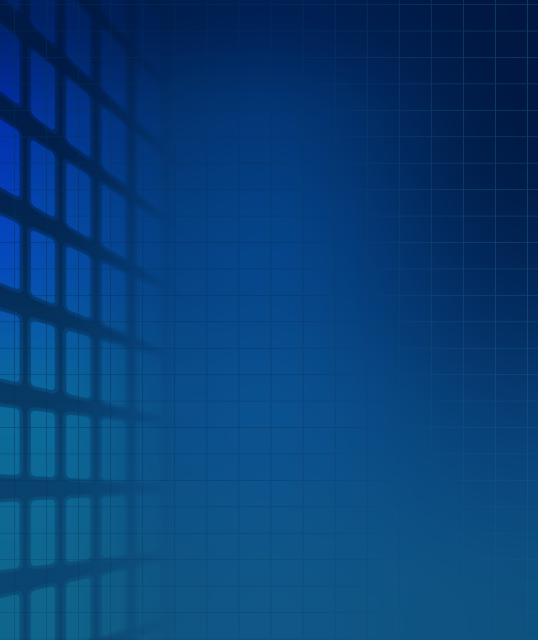
Give the GLSL for this background, as a WebGL 1 fragment shader.

```glsl
precision highp float;
// Deep blue backdrop: a glowing window wall receding at left under a fine square grid.

uniform vec2 u_resolution;

#define GRID_STEP vec2(0.0501, 0.0413)
#define GRID_ORIGIN vec2(0.8242, 0.9928)
#define GRID_HALF_WIDTH 0.0007
#define VANISHING_POINT vec2(0.868, 0.237)
#define PANE_STEP vec2(0.0553, 0.1497)
#define PANE_SHIFT 0.288
#define PANE_HALF_WIDTH 0.0188
#define PANE_RADIUS 0.007
#define RIM_WIDTH 0.0055

// Blend through five colours, t running from the top edge to the bottom
vec3 ramp(vec3 a, vec3 b, vec3 c, vec3 d, vec3 e, float t) {
  vec3 col = mix(a, b, smoothstep(0.0, 0.2, t));
  col = mix(col, c, smoothstep(0.12, 0.42, t));
  col = mix(col, d, smoothstep(0.36, 0.68, t));
  return mix(col, e, smoothstep(0.6, 0.98, t));
}

float roundedBox(vec2 q, vec2 halfSize, float radius) {
  vec2 d = abs(q) - halfSize + radius;
  return length(max(d, 0.0)) + min(max(d.x, d.y), 0.0) - radius;
}

vec3 backdrop(vec2 p, float aspect) {
  float t = 1.0 - p.y;
  vec3 col = ramp(vec3(0.0, 0.125, 0.33), vec3(0.01, 0.21, 0.46),
                  vec3(0.02, 0.27, 0.54), vec3(0.04, 0.32, 0.565),
                  vec3(0.06, 0.345, 0.53), t);
  // Navy shade over the right side, strongest at the top
  float shade = smoothstep(0.48, 1.0, p.x / aspect);
  shade *= mix(0.95, 0.1, smoothstep(0.1, 0.95, t));
  col = mix(col, vec3(0.0, 0.09, 0.25), shade);
  // Gentle falloff at the left
  float left = 1.0 - smoothstep(0.1, 0.5, p.x / aspect);
  return col * (1.0 - 0.18 * left * (1.0 - 0.6 * t));
}

// Signed distance to the nearest pane of the receding wall
float paneDistance(vec2 p) {
  float depth = max(1.0 - p.x / VANISHING_POINT.x, 0.05);
  vec2 cell = vec2(p.x / PANE_STEP.x + PANE_SHIFT,
                   (p.y - VANISHING_POINT.y) / (depth * PANE_STEP.y));
  vec2 cellSize = PANE_STEP * vec2(1.0, depth);
  vec2 q = (fract(cell) - 0.5) * cellSize;
  float beam = mix(0.044, 0.018, clamp(p.x / 0.234, 0.0, 1.0));
  vec2 halfSize = vec2(PANE_HALF_WIDTH, 0.5 * (cellSize.y - beam));
  return roundedBox(q, halfSize, PANE_RADIUS);
}

vec3 addWall(vec3 col, vec2 p, float px) {
  float t = 1.0 - p.y;
  float d = paneDistance(p);
  float soft = px + 0.006 * smoothstep(0.1, 0.28, p.x);
  float pane = 1.0 - smoothstep(-soft, soft, d);
  float rim = 1.0 - smoothstep(-soft, soft, d - RIM_WIDTH);

  vec3 glass = ramp(vec3(0.0, 0.13, 0.39), vec3(0.005, 0.20, 0.58),
                    vec3(0.02, 0.30, 0.68), vec3(0.045, 0.42, 0.61),
                    vec3(0.06, 0.40, 0.55), t);
  // Upper panes turn a purer blue at the left edge
  float blueEdge = (1.0 - smoothstep(0.0, 0.09, p.x)) * (1.0 - smoothstep(0.3, 0.6, t));
  glass += vec3(0.0, -0.025, 0.08) * blueEdge * smoothstep(0.0, 0.2, t);
  vec3 beams = mix(vec3(0.0, 0.10, 0.27), vec3(0.035, 0.27, 0.44),
                   smoothstep(0.05, 0.9, t));

  vec3 wall = mix(beams, mix(beams, glass, 0.3), rim);
  wall = mix(wall, glass, pane);
  float fade = 1.0 - smoothstep(0.05, 0.31, p.x);
  return mix(col, wall, fade);
}

vec3 addGrid(vec3 col, vec2 p, float aspect, float px) {
  vec2 q = abs(fract((p - GRID_ORIGIN) / GRID_STEP + 0.5) - 0.5) * GRID_STEP;
  vec2 stroke = 1.0 - smoothstep(GRID_HALF_WIDTH - 0.5 * px, GRID_HALF_WIDTH + 0.5 * px, q);
  float right = smoothstep(0.45, 1.0, p.x / aspect);
  vec3 ink = mix(vec3(0.02, 0.19, 0.35), vec3(0.10, 0.36, 0.52), right);
  float strength = mix(0.28, 0.5, smoothstep(0.0, 0.5, p.y));
  return mix(col, ink, max(stroke.x, stroke.y * 0.85) * strength);
}

void main() {
  float px = 1.0 / u_resolution.y;
  float aspect = u_resolution.x * px;
  vec2 p = gl_FragCoord.xy * px;

  vec3 col = backdrop(p, aspect);
  col = addWall(col, p, px);
  col = addGrid(col, p, aspect, px);
  gl_FragColor = vec4(col, 1.0);
}
```
